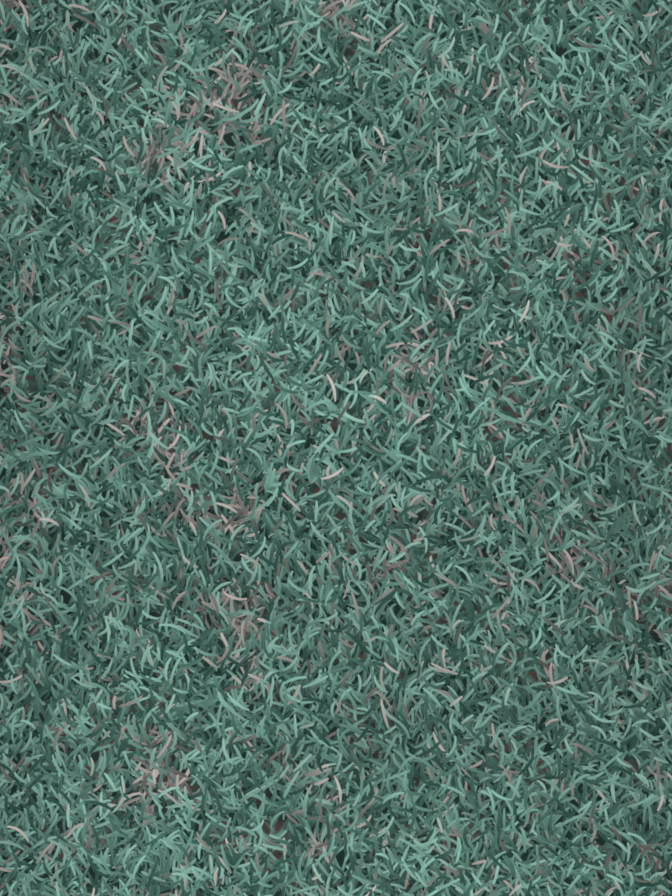
Write a Shadertoy shader that draws this texture.

```glsl
// A lawn of short, cool green grass seen from above, with dry straw patches.
// Layers of jittered cells each hold one curved, tapered blade per cell;
// deeper layers are darker, and soil shows through the remaining gaps.

const int LAYERS = 14;
const float CELL = 0.022;          // cell size, in canvas heights
const float HALF_WIDTH = 0.0018;   // widest half width of a blade
const float SOFTNESS = 0.0013;     // blur of the blade edges

const vec3 SOIL_DARK = vec3(0.12, 0.18, 0.17);
const vec3 SOIL_RED = vec3(0.30, 0.23, 0.22);
const vec3 GRASS_DARK = vec3(0.16, 0.27, 0.245);
const vec3 GRASS_LIGHT = vec3(0.49, 0.65, 0.60);
const vec3 STRAW_DARK = vec3(0.31, 0.31, 0.30);
const vec3 STRAW_LIGHT = vec3(0.68, 0.64, 0.62);

vec3 hash3(vec3 p) {
    p = fract(p * vec3(0.1031, 0.1030, 0.0973));
    p += dot(p, p.yxz + 33.33);
    return fract((p.xxy + p.yxx) * p.zyx);
}

float valueNoise(vec2 p, float seed) {
    vec2 i = floor(p), f = fract(p);
    f = f * f * (3.0 - 2.0 * f);
    float a = hash3(vec3(i, seed)).x;
    float b = hash3(vec3(i + vec2(1, 0), seed)).x;
    float c = hash3(vec3(i + vec2(0, 1), seed)).x;
    float d = hash3(vec3(i + vec2(1, 1), seed)).x;
    return mix(mix(a, b, f.x), mix(c, d, f.x), f.y);
}

float fbm(vec2 p, float seed) {
    return 0.6 * valueNoise(p, seed)
         + 0.4 * valueNoise(p * 2.3 + 7.1, seed + 1.0);
}

// Returns coverage in x and the position along the blade (-1 to 1) in y.
vec2 blade(vec2 p, float angle, float halfLength, float bend, float soft) {
    float c = cos(angle), s = sin(angle);
    p = vec2(c * p.x + s * p.y, c * p.y - s * p.x);
    float along = p.y / halfLength;
    float across = abs(p.x - bend * halfLength * (along * along - 0.4));
    float width = HALF_WIDTH * (1.0 - 0.45 * along * along);
    float side = 1.0 - smoothstep(width - soft, width + soft, across);
    float ends = 1.0 - smoothstep(0.8, 1.0, abs(along));
    return vec2(side * ends, along);
}

// Tone runs from dark to light; straw chooses dry over green.
vec3 bladeColor(float tone, float straw) {
    vec3 green = mix(GRASS_DARK, GRASS_LIGHT, tone);
    vec3 dry = mix(STRAW_DARK, STRAW_LIGHT, tone);
    return mix(green, dry, straw);
}

// Paints one layer of blades over the color below it.
vec3 grassLayer(vec3 color, vec2 uv, float layer, float depth,
                float dryness, float soft) {
    vec2 grid = uv / CELL + 17.0 * hash3(vec3(layer, 5.0, 9.0)).xy + 20.0;
    vec2 home = floor(grid);
    for (int y = -1; y <= 1; y++) {
        for (int x = -1; x <= 1; x++) {
            vec2 cell = home + vec2(x, y);
            vec3 place = hash3(vec3(cell, layer * 7.0 + 3.0));
            vec3 look = hash3(vec3(cell, layer * 7.0 + 6.0));
            vec2 p = (grid - cell - place.xy) * CELL;
            float lean = (place.z - 0.5) * 2.7;
            float halfLength = CELL * mix(0.4, 0.85, look.x);
            float bend = (fract(look.x * 13.7) - 0.5) * 0.7;
            vec2 shape = blade(p, lean, halfLength, bend, soft);

            float straw = 1.0 - smoothstep(dryness - 0.03, dryness + 0.03, look.z);
            float tone = clamp(look.y + 0.12 * shape.y, 0.0, 1.0);
            vec3 tint = bladeColor(tone, straw) * mix(0.75, 1.10, depth);
            color = mix(color, tint, shape.x);
        }
    }
    return color;
}

void mainImage(out vec4 fragColor, in vec2 fragCoord) {
    vec2 uv = fragCoord / iResolution.y;
    float soft = max(SOFTNESS, 0.7 / iResolution.y);

    // Dry patches and soil
    float patches = smoothstep(0.60, 0.86, fbm(uv * vec2(11.0, 8.0), 31.0));
    float dryness = 0.08 + 0.45 * patches;
    float redness = smoothstep(0.5, 0.8, fbm(uv * 28.0, 47.0));
    vec3 color = mix(SOIL_DARK, SOIL_RED, redness);

    // Blades, from the deepest layer to the top
    for (int i = 0; i < LAYERS; i++) {
        float depth = float(i) / float(LAYERS - 1);
        color = grassLayer(color, uv, float(i), depth, dryness, soft);
    }

    // Broad uneven light, dimmer toward the sides
    float light = 0.92 + 0.16 * fbm(uv * 5.0, 63.0);
    float side = 2.0 * fragCoord.x / iResolution.x - 1.0;
    light *= 1.02 - 0.10 * pow(abs(side), 4.0);
    fragColor = vec4(color * light, 1.0);
}
```
